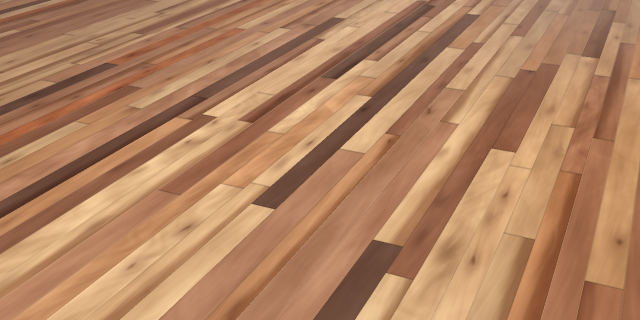
Reproduce this texture procedurally as a WebGL 2 fragment shader.

```glsl
#version 300 es
precision highp float;
// Floor of mixed reclaimed wood planks, seen in perspective with a soft sheen.
uniform vec2 u_resolution;
out vec4 fragColor;

float hash(vec2 p) {
    p = fract(p * vec2(0.1031, 0.1137) + 0.137);
    p += dot(p, p.yx + 33.33);
    return fract((p.x + p.y) * p.x * 17.3);
}

// Irregular slots along a line: index, position inside 0..1, distance to edge
vec3 slot(float x, float seed, float jitter) {
    float i = floor(x);
    i -= step(x, i + jitter * hash(vec2(i, seed)));
    float start = i + jitter * hash(vec2(i, seed));
    float end = i + 1.0 + jitter * hash(vec2(i + 1.0, seed));
    return vec3(i, (x - start) / (end - start), min(x - start, end - x));
}

// Layered sines, bent and stretched along the plank
float grain(vec2 q, float seed) {
    float sum = 0.0, amp = 0.5;
    for (int i = 0; i < 5; i++) {
        q = vec2(q.x * 1.7 + 0.5 * sin(q.y * 1.3 + seed), q.y * 1.6 + 0.6 * sin(q.x + seed));
        sum += amp * sin(q.x + 1.5 * sin(q.y + seed * 1.7) + seed);
        amp *= 0.72;
    }
    return sum;
}

// Cellular noise: distance to nearest point, and that point's random value
vec2 cells(vec2 p) {
    vec2 best = vec2(9.0, 0.0);
    for (int k = 0; k < 9; k++) {
        vec2 cell = floor(p) + vec2(k % 3 - 1, k / 3 - 1);
        vec2 point = cell + 0.15 + 0.7 * vec2(hash(cell + 3.1), hash(cell + 71.7));
        float d = length(p - point);
        if (d < best.x) best = vec2(d, hash(cell + 19.3));
    }
    return best;
}

vec3 species(float h) {
    if (h < 0.36) return vec3(0.86, 0.69, 0.51);  // pale maple
    if (h < 0.58) return vec3(0.78, 0.56, 0.39);  // tan
    if (h < 0.77) return vec3(0.73, 0.52, 0.39);  // rosy
    if (h < 0.89) return vec3(0.58, 0.38, 0.28);  // brown
    if (h < 0.95) return vec3(0.42, 0.29, 0.23);  // dark walnut
    return vec3(0.74, 0.43, 0.27);                // orange red
}

vec3 woodFloor(vec2 p) {
    // Two vanishing points on one horizon give the floor coordinates
    float depth = 1.552 - p.y;
    float across = (p.x - 2.135) / depth;
    float along = (p.x + 4.27) / depth;
    float pixel = 1.0 / (u_resolution.y * depth);

    vec3 row = slot(across / 0.076 + 60.0, 5.0, 0.35);
    float len = mix(2.2, 4.2, hash(vec2(row.x, 41.0)));
    vec3 board = slot(along / len + 9.0 * hash(vec2(row.x, 23.0)) + 4.0, row.x + 90.0, 0.55);
    vec2 id = vec2(row.x, board.x * 7.0 + 13.0);
    float seed = 40.0 * hash(id + 2.0);
    float f = row.y;

    vec3 col = species(hash(id));
    col *= 0.95 + 0.10 * hash(id + 31.0);

    // Darker heartwood fading in along one side of some boards
    float streak = grain(vec2(f * 2.2, along * 1.5), seed);
    float side = hash(id + 57.0) < 0.5 ? f : 1.0 - f;
    float bend = 0.14 * sin(along * 1.3 + seed) + 0.16 * streak;
    float heart = smoothstep(0.4, 0.9, side + bend) * step(0.72, hash(id + 83.0));
    col = mix(col, col * vec3(0.74, 0.65, 0.60), heart);

    // Grain streaks, cloudy smudges and broad tonal drift
    float smudge = grain(vec2(f * 0.8 + 3.0, along * 2.6), seed + 9.0);
    float drift = sin(along * 1.9 + f * 2.0 + seed) * sin(along * 0.8 - f + seed * 1.3);
    float figured = 1.0 + 1.6 * step(0.88, hash(id + 47.0));
    col *= 1.0 + streak * vec3(0.048, 0.062, 0.072) + drift * vec3(0.05, 0.07, 0.08);
    col *= 1.0 + figured * smudge * vec3(0.038, 0.050, 0.058);

    // Sparse ragged knots and faint mineral stains
    vec2 spot = vec2(f + row.x * 5.0, along * 2.0 + seed);
    vec2 knot = cells(spot + 0.09 * vec2(smudge, streak));
    float halo = 0.22 * exp(-18.0 * knot.x * knot.x);
    float core = 0.22 * (1.0 - smoothstep(0.01, 0.12, knot.x)) * step(0.91, knot.y);
    col *= 1.0 - (halo * step(0.78, knot.y) + core) * vec3(0.75, 0.95, 1.0);

    // Joints between boards
    float seam = 1.0 - smoothstep(0.0, 1.3 * pixel, row.z * 0.076);
    float butt = 1.0 - smoothstep(0.0, 1.3 * pixel * along, board.z * len);
    float lightSeam = step(0.65, hash(vec2(row.x, 77.0)));
    col = mix(col, mix(col * 0.68, vec3(0.84, 0.70, 0.56), lightSeam), 0.45 * seam);
    col *= 1.0 - 0.18 * butt;

    // Room light: dimmer far left and right, hazy reflection towards the top
    float dimLeft = smoothstep(0.6, 1.5, p.y + 0.45 - 0.55 * p.x);
    float dimRight = smoothstep(1.3, 1.95, p.x);
    col *= mix(vec3(1.0), vec3(0.76, 0.71, 0.69), dimLeft);
    col *= mix(vec3(1.0), vec3(0.90, 0.83, 0.77), dimRight);
    float haze = 0.30 * smoothstep(0.5, 1.1, p.y);
    vec2 glare = (p - vec2(1.82, 1.02)) / vec2(0.30, 0.26);
    haze += 0.34 * exp(-dot(glare, glare));
    return mix(col, vec3(0.64, 0.55, 0.51), haze);
}

void main() {
    // Four samples per pixel smooth every edge
    vec3 sum = vec3(0.0);
    for (int s = 0; s < 4; s++) {
        vec2 offset = vec2(s % 2, s / 2) * 0.5 - 0.25;
        sum += woodFloor((gl_FragCoord.xy + offset) / u_resolution.y);
    }
    fragColor = vec4(clamp(sum * 0.25, 0.0, 1.0), 1.0);
}
```
